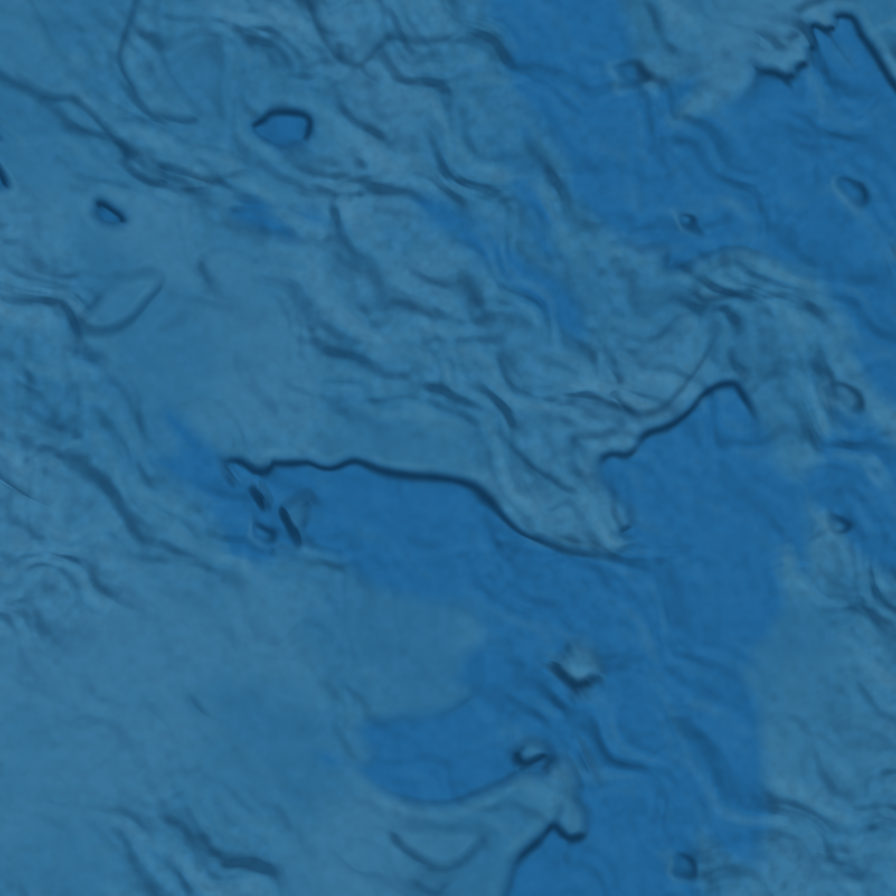
This texture is drawn by a Shadertoy shader. Its source:

```glsl
// Weathered blue plaster: flaking dusty layers over a deeper blue coat.
// Contours of a warped, slanted noise field give the flake edges with their
// shadows and rims; finer noise adds wrinkles, scattered pits and soft grain.

const vec3 DUSTY_BLUE = vec3(0.215, 0.447, 0.600);
const vec3 MID_BLUE   = vec3(0.175, 0.418, 0.580);
const vec3 DEEP_BLUE  = vec3(0.125, 0.388, 0.590);
const vec3 SHADOW     = vec3(0.050, 0.190, 0.310);
const vec3 RIM        = vec3(0.310, 0.520, 0.640);
const vec2 SLANT      = vec2(0.80, -0.60);
const vec2 LIGHT      = vec2(0.55, 0.83);

float hash(vec2 p) {
    vec3 q = fract(vec3(p.xyx) * 0.1031);
    q += dot(q, q.yzx + 33.33);
    return fract((q.x + q.y) * q.z);
}

float noise(vec2 p) {
    vec2 i = floor(p), f = fract(p);
    vec2 u = f * f * f * (f * (f * 6.0 - 15.0) + 10.0);
    float bottom = mix(hash(i), hash(i + vec2(1, 0)), u.x);
    float top = mix(hash(i + vec2(0, 1)), hash(i + vec2(1, 1)), u.x);
    return mix(bottom, top, u.y);
}

float fbm(vec2 p, int octaves) {
    float sum = 0.0, amp = 0.5, total = 0.0;
    for (int i = 0; i < octaves; i++) {
        sum += amp * noise(p);
        total += amp;
        p = mat2(1.6, 1.2, -1.2, 1.6) * p + 7.3;
        amp *= 0.5;
    }
    return sum / total;
}

// Rotate onto the slant and stretch along it.
vec2 slanted(vec2 p, vec2 frequency) {
    return vec2(dot(p, SLANT), dot(p, vec2(-SLANT.y, SLANT.x))) * frequency;
}

// Thickness of the flaking layers.
float layers(vec2 p) {
    vec2 warp = vec2(noise(p * 5.0 + 3.1), noise(p * 5.0 + 41.7)) - 0.5;
    return fbm(slanted(p + 0.16 * warp, vec2(2.6, 5.2)) + 11.0, 4);
}

// Small wrinkles on the surface.
float wrinkles(vec2 p) {
    vec2 warp = vec2(noise(p * 17.0), noise(p * 17.0 + 29.0)) - 0.5;
    return fbm(slanted(p + 0.06 * warp, vec2(15.0, 27.0)), 3);
}

// Soft line of given half width at a signed distance.
float softLine(float d, float halfWidth) {
    return exp(-d * d / (halfWidth * halfWidth));
}

// Scattered oval pits: x is the dark hollow, y its lit lip.
vec2 pits(vec2 p, float cells, float chance) {
    vec2 id = floor(p * cells), result = vec2(0.0);
    vec2 wobble = 1.1 * (vec2(noise(p * 48.0), noise(p * 48.0 + 13.0)) - 0.5);
    for (int y = -1; y <= 1; y++)
    for (int x = -1; x <= 1; x++) {
        vec2 c = id + vec2(x, y);
        float present = step(hash(c + 5.7), chance);
        vec2 centre = (c + 0.2 + 0.6 * vec2(hash(c), hash(c + 19.3))) / cells;
        float radius = mix(0.011, 0.022, hash(c + 71.0));
        vec2 d = slanted(p - centre, vec2(0.8, 1.25)) / radius + wobble;
        float r = length(d);
        float lit = dot(d, LIGHT) / max(r, 0.01);
        float hollow = softLine(r - 0.65, 0.4) * (0.6 + 0.4 * lit);
        float lip = softLine(r - 1.2, 0.3) * max(-lit, 0.0);
        result = max(result, present * vec2(hollow, lip));
    }
    return result;
}

void mainImage(out vec4 fragColor, in vec2 fragCoord) {
    vec2 p = fragCoord / iResolution.y;

    // Layer height and its slope
    float e = 0.003;
    float h = layers(p);
    vec2 slope = vec2(layers(p + vec2(e, 0)) - h, layers(p + vec2(0, e)) - h) / e;
    float steep = max(length(slope), 0.9);
    float facing = dot(slope, LIGHT) / steep;

    // Signed distances to the lower and the upper flake edge
    float lower = (h - 0.43) / steep;
    float upper = (h - 0.57) / steep;

    // Base coats with broad mottling
    float mottle = fbm(p * 7.0 + 50.0, 3);
    vec3 color = mix(MID_BLUE, DUSTY_BLUE, smoothstep(0.32, 0.68, mottle));
    color = mix(DEEP_BLUE, color, smoothstep(-0.014, 0.012, lower));
    color = mix(color, DUSTY_BLUE, 0.4 * smoothstep(-0.008, 0.012, upper));

    // Directional relief of wrinkles, stronger in rough areas
    float rough = smoothstep(0.38, 0.65, fbm(p * 4.5 + 80.0, 2));
    rough *= 0.4 + 0.6 * smoothstep(-0.02, 0.01, lower);
    float relief = wrinkles(p + 0.005 * LIGHT) - wrinkles(p - 0.005 * LIGHT);
    relief *= 0.22 + 0.85 * rough;
    color = mix(color, SHADOW, clamp(relief * 1.8, 0.0, 0.5));
    color = mix(color, RIM, clamp(-relief * 1.5, 0.0, 0.4));

    // Broken shadows and rims along the edges
    float broken = smoothstep(0.38, 0.62, noise(p * 6.5 + 23.0));
    float occlusion = broken * mix(0.3, 1.0, smoothstep(-0.5, 0.5, facing));
    float width = mix(0.004, 0.0075, noise(p * 22.0));
    float shade = 0.85 * occlusion * softLine(lower + 0.004, width);
    shade = max(shade, 0.4 * occlusion * softLine(upper + 0.004, width));
    float rim = softLine(lower - 0.010, 0.006) + 0.6 * softLine(upper - 0.009, 0.006);
    vec2 pit = pits(p, 6.0, 0.22);
    color = mix(color, RIM, 0.28 * rim * broken * noise(p * 30.0) + 0.35 * pit.y);
    color = mix(color, SHADOW, max(shade, 0.7 * pit.x));

    // Soft grain
    float grain = fbm(p * 95.0, 2) - 0.5;
    color *= 1.0 + grain * (0.07 + 0.08 * rough);
    fragColor = vec4(color, 1.0);
}
```
